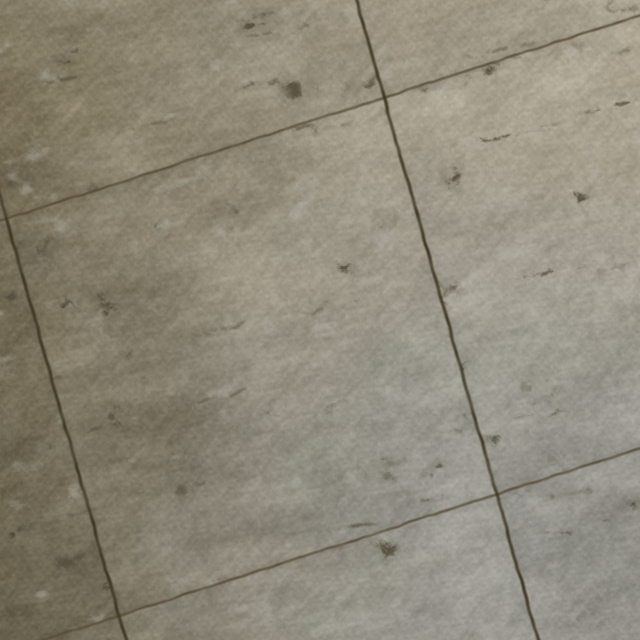
A WebGL 1 fragment shader for this texture:

```glsl
precision highp float;
// Worn, slanted vinyl floor tiles with thin dark seams, smudges and broken streaks.
uniform vec2 u_resolution;

float hash(vec2 p) {
  return fract(sin(dot(p, vec2(127.1, 311.7))) * 43758.5453);
}

float noise(vec2 p) {
  vec2 i = floor(p), f = fract(p);
  f = f * f * (3.0 - 2.0 * f);
  return mix(mix(hash(i), hash(i + vec2(1.0, 0.0)), f.x),
             mix(hash(i + vec2(0.0, 1.0)), hash(i + 1.0), f.x), f.y);
}

float fbm(vec2 p) {
  float sum = 0.0, gain = 0.5;
  for (int i = 0; i < 5; i++) {
    sum += gain * noise(p);
    p = p * 2.03 + vec2(7.3, 3.1);
    gain *= 0.5;
  }
  return sum;
}

// Scuffs scattered over jittered cells: x is a soft halo, y a crumbled core
vec2 smudges(vec2 p, float cells) {
  vec2 g = p * cells, home = floor(g);
  vec2 warp = vec2(fbm(p * 40.0), fbm(p * 40.0 + 31.0)) - 0.48;
  vec2 cover = vec2(0.0);
  for (int y = -1; y <= 1; y++) {
    for (int x = -1; x <= 1; x++) {
      vec2 id = home + vec2(float(x), float(y));
      vec2 center = id + 0.15 + 0.7 * vec2(hash(id), hash(id + 19.3));
      vec2 r = (g - center + warp * 0.5) * vec2(1.0, 1.3 + hash(id + 8.1));
      float size = mix(0.13, 0.36, hash(id + 2.9));
      vec2 blot = 1.0 - smoothstep(vec2(0.0), size * vec2(1.5, 1.0), vec2(length(r)));
      float strength = step(0.52, hash(id + 4.7)) * mix(0.3, 1.0, hash(id + 6.2));
      cover = max(cover, blot * strength);
    }
  }
  float crumbs = smoothstep(0.38, 0.62, fbm(p * vec2(55.0, 65.0) + 5.0));
  return cover * vec2(1.0, 1.5 * crumbs);
}

// Thin, nearly straight streaks, broken into dashes and crumbs
float streaks(vec2 p, float px) {
  vec2 scale = vec2(4.0, 9.0), g = p * scale, home = floor(g);
  float wander = (fbm(vec2(p.x * 40.0, p.y * 10.0)) - 0.48) * 0.02;
  float cover = 0.0;
  for (int y = -1; y <= 1; y++) {
    for (int x = -1; x <= 1; x++) {
      vec2 id = home + vec2(float(x), float(y));
      vec2 r = (g - id - 0.2 - 0.6 * vec2(hash(id + 3.3), hash(id + 14.2))) / scale;
      float reach = mix(0.04, 0.12, hash(id + 9.4));
      float ends = 1.0 - smoothstep(reach * 0.4, reach, abs(r.x));
      float line = 1.0 - smoothstep(0.0, 0.0045 + px, abs(r.y + wander));
      float strength = step(0.42, hash(id + 1.7)) * mix(0.4, 1.0, hash(id + 5.9));
      cover = max(cover, ends * line * strength);
    }
  }
  return cover * smoothstep(0.4, 0.62, fbm(p * vec2(48.0, 70.0) + 11.0));
}

float seam(float dist, float halfWidth, float px) {
  return 1.0 - smoothstep(0.0, halfWidth + px, abs(dist));
}

void main() {
  vec2 uv = gl_FragCoord.xy / u_resolution;
  float px = 1.0 / min(u_resolution.x, u_resolution.y);

  // Skewed tile lattice, and a frame that follows the grain
  vec2 d = uv - vec2(0.186, 0.038);
  vec2 tile = vec2(dot(d, vec2(1.553, 0.441)), dot(d, vec2(-0.475, 1.478)));
  vec2 id = floor(tile);
  vec2 p = mat2(0.982, -0.19, 0.19, 0.982) * uv + id * vec2(3.7, 5.3) + 20.0;

  // Light: brown shade at the left, warm above, cool grey at lower right
  vec3 lit = mix(vec3(0.605, 0.598, 0.57), vec3(0.662, 0.632, 0.56), smoothstep(0.15, 0.95, uv.y));
  float light = smoothstep(-0.2, 0.85, uv.x + 0.1 * uv.y);
  vec3 color = mix(vec3(0.44, 0.405, 0.315), lit, light);
  color *= 0.985 + 0.03 * hash(id + 2.0);

  // Cloudy mottling, faint brushing, crumbly relief and fine grit
  color += 0.15 * (fbm(p * vec2(6.0, 10.0)) - 0.48);
  color += 0.11 * (fbm(p * vec2(18.0, 32.0) + 3.0) - 0.48);
  vec2 bump = p * vec2(75.0, 90.0);
  color += 0.085 * (fbm(bump) - fbm(bump + vec2(0.4, -0.5)));
  color += 0.04 * (noise(p * 250.0) - 0.5);
  color += vec3(-0.015, 0.0, 0.015) * (fbm(p * 7.0 + 40.0) - 0.45);

  // Wear: pale scrapes, soft stains, dark scuffs and streaks
  float scrape = smoothstep(0.6, 0.82, fbm(p * vec2(24.0, 34.0) + 60.0));
  color = mix(color, vec3(0.7, 0.69, 0.65), 0.45 * scrape);
  vec2 scuff = smudges(p, 9.0);
  color = mix(color, vec3(0.4, 0.38, 0.32), 0.4 * smudges(p + 50.0, 6.0).y);
  color = mix(color, vec3(0.42, 0.4, 0.34), 0.35 * scuff.x);
  color = mix(color, vec3(0.29, 0.265, 0.2), 0.75 * min(scuff.y, 1.0));
  color = mix(color, vec3(0.31, 0.28, 0.21), 0.8 * streaks(p, px));

  // Seams: a firm steep set and a fainter shallow set
  vec2 dist = (fract(tile + 0.5) - 0.5) / vec2(1.614, 1.552);
  dist += 0.002 * (vec2(noise(uv.yy * 45.0), noise(uv.xx * 45.0 + 9.0)) - 0.5);
  float wear = 0.65 + 0.35 * noise(uv * 60.0);
  color *= 1.0 - 0.06 * exp(-min(abs(dist.x), abs(dist.y)) * 170.0);
  color = mix(color, vec3(0.34, 0.29, 0.2), seam(dist.y, 0.0024, px) * wear * 0.9);
  color = mix(color, vec3(0.24, 0.21, 0.13), seam(dist.x, 0.0034, px) * wear);

  gl_FragColor = vec4(color, 1.0);
}
```
